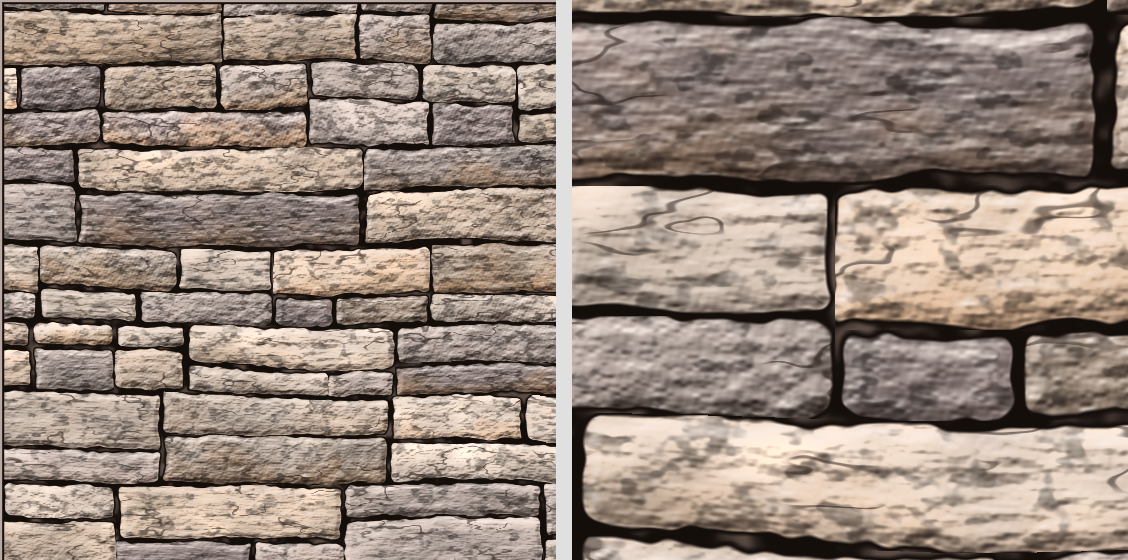
Left, the full canvas; right, a detail of the centre.
This texture is drawn by a WebGL 1 fragment shader. Its source:

```glsl
precision highp float;
// Ledgestone wall: rough, split stones stacked in irregular courses with dark joints.
uniform vec2 u_resolution;

const float COURSE_HEIGHT = 0.158;
const float BLOCK_WIDTH = 0.4;
const vec3 CREAM = vec3(0.82, 0.75, 0.69);
const vec3 TAN = vec3(0.79, 0.70, 0.62);
const vec3 GREY = vec3(0.72, 0.66, 0.63);
const vec3 MAUVE = vec3(0.60, 0.54, 0.53);
const vec3 OCHRE = vec3(0.80, 0.62, 0.46);
const vec3 HIGHLIGHT = vec3(0.98, 0.93, 0.90);
const vec3 SHADOW = vec3(0.12, 0.08, 0.065);
const vec3 JOINT = vec3(0.08, 0.055, 0.045);
const vec3 MORTAR = vec3(0.36, 0.30, 0.27);

float hash(vec2 p) {
  return fract(sin(dot(p, vec2(127.1, 311.7))) * 43758.5453);
}

float noise(vec2 p) {
  vec2 i = floor(p), f = fract(p);
  f = f * f * (3.0 - 2.0 * f);
  return mix(mix(hash(i), hash(i + vec2(1.0, 0.0)), f.x),
             mix(hash(i + vec2(0.0, 1.0)), hash(i + 1.0), f.x), f.y);
}

float fbm(vec2 p) {
  float sum = 0.0, amp = 0.5;
  for (int k = 0; k < 3; k++) {
    sum += amp * noise(p);
    p = p * 2.03 + 17.3;
    amp *= 0.55;
  }
  return sum / 0.926;
}

// Irregular one-dimensional cells: returns start, end and index.
float jitterEdge(float i, float size, float seed) {
  return (i + 0.4 * (hash(vec2(i, seed)) - 0.5)) * size;
}

vec3 jitterCell(float x, float size, float seed) {
  float i = floor(x / size);
  i += step(jitterEdge(i + 1.0, size, seed), x) - step(x, jitterEdge(i, size, seed));
  return vec3(jitterEdge(i, size, seed), jitterEdge(i + 1.0, size, seed), i);
}

// Cuts a span in two and keeps the part holding x; z tells which part.
vec3 cutSpan(vec2 span, float x, float ratio) {
  float cut = mix(span.x, span.y, ratio);
  return x < cut ? vec3(span.x, cut, 0.0) : vec3(cut, span.y, 1.0);
}

// Signed distance to a rounded stone with a ragged outline.
float stoneDistance(vec2 q, vec2 halfSize, vec2 id) {
  vec2 s = q + id * 3.7;
  q += 0.009 * (vec2(noise(s * 20.0), noise(s * 20.0 + 40.0)) - 0.5);
  q += 0.004 * (vec2(noise(s * 85.0), noise(s * 85.0 + 70.0)) - 0.5);
  float radius = 0.003 + 0.008 * hash(id + 5.0);
  vec2 d = abs(q) - halfSize + radius;
  return length(max(d, 0.0)) + min(max(d.x, d.y), 0.0) - radius;
}

// Split-face relief: broad facets, grain and horizontal strata.
float relief(vec2 s, float strataShare) {
  float strata = fbm(s * vec2(22.0, 105.0) + 9.0);
  float grain = fbm(s * vec2(62.0, 92.0));
  return mix(grain, strata, strataShare) + 0.4 * noise(s * vec2(20.0, 34.0));
}

float stoneHeight(vec2 q, vec2 halfSize, vec2 id) {
  float bevel = smoothstep(0.0, 0.011, -stoneDistance(q, halfSize, id));
  return relief(q + id * 3.7, 0.1 + 0.5 * hash(id + 8.0)) + 0.5 * bevel;
}

// Thin wandering cracks along the contour of a noise field.
float cracks(vec2 s) {
  float line = abs(fbm(s * vec2(16.0, 44.0)) - 0.5);
  return smoothstep(0.035, 0.008, line) * smoothstep(0.45, 0.65, noise(s * vec2(19.0, 27.0) + 5.0));
}

vec3 stoneColor(vec2 q, vec2 halfSize, vec2 id) {
  float pick = hash(id + 2.0);
  vec3 base = mix(CREAM, TAN, step(0.33, pick));
  base = mix(base, GREY, step(0.56, pick));
  base = mix(base, MAUVE, step(0.86, pick));
  // Rusty stain, gathered on the lower side.
  float low = 0.5 - 0.4 * q.y / halfSize.y;
  float stain = smoothstep(0.4, 0.85, 0.5 * low + 0.6 * fbm(q * vec2(12.0, 20.0) + id * 5.0));
  base = mix(base, OCHRE, stain * 0.7 * smoothstep(0.45, 0.85, hash(id + 3.0)));
  float tone = mix(0.83, 1.1, hash(id + 6.0)) - 0.2 * (low - 0.5);
  return base * tone * (0.7 + 0.58 * fbm(q * vec2(11.0, 17.0) + id * 2.3));
}

void main() {
  vec2 uv = gl_FragCoord.xy / u_resolution.y;
  vec2 p = uv;
  p.y += 0.02 * (noise(uv * vec2(3.5, 6.0)) - 0.5);

  // Course, then block, then layer, then single stone.
  vec3 course = jitterCell(p.y + 0.04, COURSE_HEIGHT, 4.0) - vec3(0.04, 0.04, 0.0);
  p.x += BLOCK_WIDTH * hash(vec2(course.z, 21.0));
  vec3 block = jitterCell(p.x, BLOCK_WIDTH, course.z + 30.0);
  vec2 blockId = vec2(block.z, course.z);
  vec3 layer = cutSpan(course.xy, p.y, mix(0.34, 0.66, hash(blockId + 11.0)));
  vec2 id = vec2(block.z * 2.0, course.z * 2.0 + layer.z);
  vec3 span = vec3(block.xy, 0.0);
  if (hash(id + 13.0) < 0.5) span = cutSpan(block.xy, p.x, mix(0.32, 0.68, hash(id + 14.0)));
  id.x += span.z;

  // Slightly tilted local frame; joints vary in width.
  vec2 q = p - 0.5 * vec2(span.x + span.y, layer.x + layer.y);
  q += 0.035 * (hash(id + 15.0) - 0.5) * vec2(-q.y, q.x);
  vec2 inset = 0.0015 + 0.0045 * vec2(hash(id + 16.0), hash(id + 17.0));
  vec2 halfSize = 0.5 * vec2(span.y - span.x, layer.y - layer.x) - inset;

  // Light from the upper left, with dark pits and cracks.
  float d = stoneDistance(q, halfSize, id);
  vec2 toLight = 0.0022 * vec2(-0.5, 0.87);
  float slope = stoneHeight(q, halfSize, id) - stoneHeight(q + toLight, halfSize, id);
  float light = clamp(3.3 * slope + 0.04, -0.85, 0.9);
  vec2 s = q + id * 3.7;
  vec3 stone = stoneColor(q, halfSize, id);
  stone *= mix(0.65, 1.0, smoothstep(0.24, 0.42, fbm(s * vec2(55.0, 85.0) + 31.0)));
  stone = mix(stone, light > 0.0 ? HIGHLIGHT : SHADOW, abs(light));
  stone = mix(stone, SHADOW, 0.5 * cracks(s));

  float bare = smoothstep(0.5, 0.8, fbm(uv * 30.0)) * smoothstep(0.001, 0.005, d);
  vec3 color = mix(mix(JOINT, MORTAR, bare), stone, smoothstep(0.0012, -0.0012, d));

  // Thin dark line and pale rim along the top and left.
  float rim = min(uv.x, 1.0 - uv.y);
  color = mix(color, JOINT, smoothstep(0.009, 0.006, rim));
  color = mix(color, GREY, smoothstep(0.005, 0.003, rim));
  gl_FragColor = vec4(color, 1.0);
}
```
